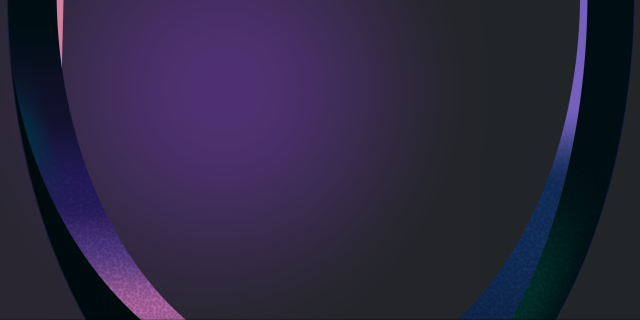
This background is drawn by a WebGL 2 fragment shader. Its source:

```glsl
#version 300 es
precision highp float;

uniform vec2 u_resolution;
out vec4 fragColor;

// Layout, in canvas heights
const vec2 RING_CENTER = vec2(1.003, 1.026);
const vec2 OUTER_RADII = vec2(0.982, 1.552);
const vec2 HOLE_LEFT = vec2(0.826, 1.193);
const vec2 HOLE_RIGHT = vec2(0.810, 1.206);
const vec2 RIDGE_LEFT = vec2(0.984, 1.250);
const vec2 RIDGE_RIGHT = vec2(0.833, 1.464);
const vec2 GLOW_CENTER = vec2(0.70, 0.72);
const float GLOW_RADIUS = 0.84;
const float GRAIN_SCALE = 95.0;
const float GRAIN_AMOUNT = 0.30;

// Colours
const vec3 GRAY_LEFT = vec3(0.160, 0.150, 0.195);
const vec3 GRAY_RIGHT = vec3(0.135, 0.145, 0.157);
const vec3 GLOW = vec3(0.305, 0.190, 0.445);
const vec3 INK = vec3(0.000, 0.055, 0.075);
const vec3 NAVY = vec3(0.060, 0.065, 0.160);
const vec3 INDIGO = vec3(0.135, 0.100, 0.340);
const vec3 VIOLET = vec3(0.310, 0.220, 0.500);
const vec3 ORCHID = vec3(0.640, 0.370, 0.600);
const vec3 PINK = vec3(0.830, 0.500, 0.620);
const vec3 LAVENDER = vec3(0.460, 0.380, 0.740);
const vec3 BLUE = vec3(0.065, 0.170, 0.340);
const vec3 TEAL = vec3(0.000, 0.200, 0.270);
const vec3 GREEN = vec3(0.010, 0.170, 0.160);

// Approximate signed distance to an ellipse
float ellipse(vec2 p, vec2 radii) {
    float k = length(p / radii);
    return k * (k - 1.0) / length(p / (radii * radii));
}

float inside(float d, float pixel) {
    return 1.0 - smoothstep(-0.7 * pixel, 0.7 * pixel, d);
}

vec2 hash2(vec2 p) {
    return fract(sin(vec2(dot(p, vec2(127.1, 311.7)), dot(p, vec2(269.5, 183.3)))) * 43758.5);
}

// Distance to the nearest scattered cell point
float cellular(vec2 p) {
    vec2 cell = floor(p);
    float nearest = 2.0;
    for (int j = -1; j <= 1; j++) {
        for (int i = -1; i <= 1; i++) {
            vec2 c = cell + vec2(i, j);
            nearest = min(nearest, length(c + hash2(c) - p));
        }
    }
    return nearest;
}

vec3 background(vec2 p) {
    vec3 base = mix(GRAY_LEFT, GRAY_RIGHT, smoothstep(0.0, 1.6, p.x));
    float glow = 1.0 - smoothstep(0.03, GLOW_RADIUS, distance(p, GLOW_CENTER));
    return mix(base, GLOW, glow);
}

// Inner bevel on the left: ink at the top, orchid at the foot
vec3 leftBevel(vec2 p, float rim) {
    vec3 c = mix(INK, NAVY, smoothstep(0.95, 0.65, p.y));
    c = mix(c, INDIGO, smoothstep(0.68, 0.40, p.y));
    c = mix(c, VIOLET, smoothstep(0.38, 0.18, p.y));
    c = mix(c, ORCHID, smoothstep(0.23, 0.03, p.y));
    float sheen = smoothstep(-0.09, 0.0, rim) * exp(-pow((p.y - 0.58) / 0.13, 2.0));
    return mix(c, TEAL, 0.75 * sheen);
}

// Inner bevel on the right: lavender fading down to blue
vec3 rightBevel(vec2 p) {
    vec3 c = mix(BLUE, LAVENDER, smoothstep(0.42, 0.68, p.y));
    return c * mix(0.85, 1.0, smoothstep(0.0, 0.25, p.y));
}

void main() {
    vec2 p = gl_FragCoord.xy / u_resolution.y;
    float pixel = 1.0 / u_resolution.y;
    vec2 q = p - RING_CENTER;
    bool left = q.x < 0.0;

    // Ring outline and the ridge between its two faces
    float outer = ellipse(q, OUTER_RADII);
    float hole = ellipse(q, left ? HOLE_LEFT : HOLE_RIGHT);
    float ridge = ellipse(q, left ? RIDGE_LEFT : RIDGE_RIGHT);

    // Faces
    vec3 bevel = left ? leftBevel(p, ridge) : rightBevel(p);
    float greenShade = smoothstep(0.50, 0.05, p.y) * smoothstep(0.16, 0.0, ridge);
    vec3 side = left ? INK * 0.75 : mix(INK, GREEN, greenShade);
    float grain = cellular(p * GRAIN_SCALE) - 0.45;
    float rough = smoothstep(0.75, 0.20, p.y);
    vec3 ring = mix(side, bevel, inside(ridge, pixel));
    ring *= 1.0 + GRAIN_AMOUNT * grain * rough;

    // Fine light along the outer rim
    ring += VIOLET * 0.35 * smoothstep(-2.0 * pixel, 0.0, outer);

    // Composite
    vec3 color = background(p);
    color = mix(color, ring, inside(max(outer, -hole), pixel));

    // Pink sliver in the opening at the upper left
    float sliver = max(hole, p.x - 0.193 - 0.025 * (p.y - 0.78));
    sliver = max(sliver, 0.76 - p.y);
    if (left) color = mix(color, PINK, inside(sliver, pixel));

    // Dark line along the foot
    color *= mix(0.75, 1.0, smoothstep(0.002, 0.006, p.y));
    fragColor = vec4(color, 1.0);
}
```
